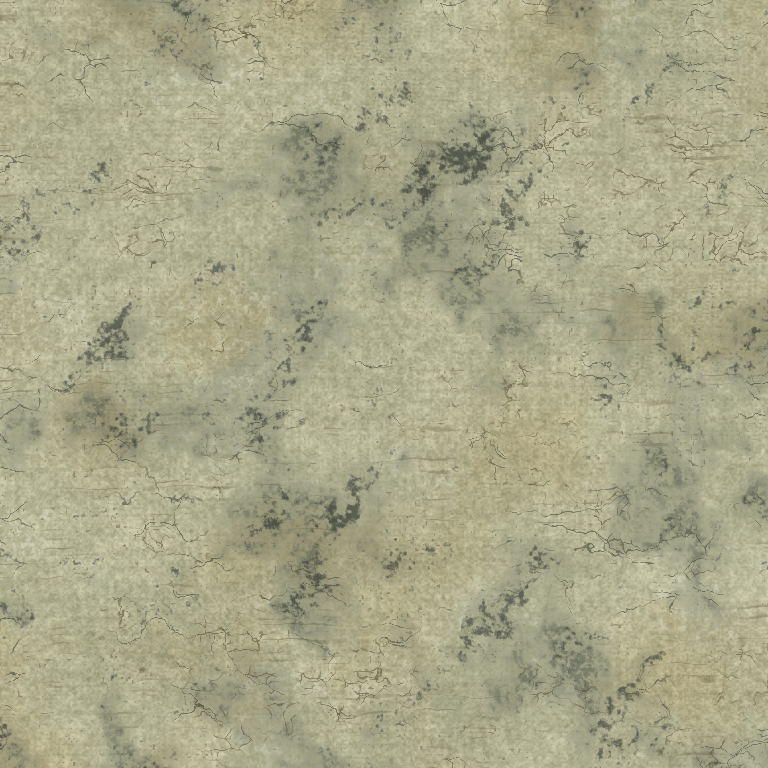
A WebGL 2 fragment shader for this texture:

```glsl
#version 300 es
precision highp float;

#define BLOTCH_SCALE 10.5
#define STAIN_STRENGTH 0.58
#define STROKE_STRENGTH 0.62
#define CRACK_WIDTH 0.0006
#define CRACK_STRENGTH 0.6
#define GRAIN_CONTRAST 0.16
#define PLASTER vec3(0.712, 0.712, 0.587)
#define STAIN_COLOR vec3(0.35, 0.375, 0.315)
#define STROKE_COLOR vec3(0.20, 0.225, 0.20)
#define RUST_COLOR vec3(0.36, 0.32, 0.22)
#define CHALK_COLOR vec3(0.81, 0.82, 0.73)

uniform vec2 u_resolution;
out vec4 fragColor;

float hash(vec2 p) {
    return fract(sin(dot(p, vec2(127.1, 311.7))) * 43758.5453);
}

float noise(vec2 p) {
    vec2 cell = floor(p), f = fract(p);
    f = f * f * (3.0 - 2.0 * f);
    float low = mix(hash(cell), hash(cell + vec2(1, 0)), f.x);
    float high = mix(hash(cell + vec2(0, 1)), hash(cell + vec2(1, 1)), f.x);
    return mix(low, high, f.y);
}

// Layered noise, centred on 0.5
float fbm(vec2 p) {
    const mat2 turn = mat2(0.8, 0.6, -0.6, 0.8);
    float sum = 0.0, amplitude = 0.516;
    for (int i = 0; i < 5; i++) {
        sum += amplitude * noise(p);
        p = turn * p * 2.03 + 17.3;
        amplitude *= 0.5;
    }
    return sum;
}

// Thin lines along the borders of scattered, stretched cells
float crackLine(vec2 p, vec2 scale, float pixel) {
    p *= scale;
    vec2 cell = floor(p), f = fract(p);
    vec2 nearest = vec2(8.0), second = vec2(8.0);
    for (int y = -1; y <= 1; y++) {
        for (int x = -1; x <= 1; x++) {
            vec2 o = vec2(x, y);
            vec2 site = o + vec2(hash(cell + o), hash(cell + o + 57.0)) - f;
            if (length(site) < length(nearest)) {
                second = nearest;
                nearest = site;
            } else if (length(site) < length(second)) {
                second = site;
            }
        }
    }
    vec2 slope = (normalize(nearest) - normalize(second)) * scale;
    float gap = (length(second) - length(nearest)) / max(length(slope), 0.5 * scale.x);
    return 1.0 - smoothstep(CRACK_WIDTH * 0.4, CRACK_WIDTH + 0.6 * pixel, gap);
}

void main() {
    float size = min(u_resolution.x, u_resolution.y);
    vec2 p = gl_FragCoord.xy / size;
    float pixel = 1.0 / size;

    // Shared fields: ragged warp, mid-size mottling and fine grain
    vec2 ragged = vec2(fbm(p * 24.0), fbm(p * 24.0 + 40.0)) - 0.5;
    vec2 q = p + 0.06 * ragged;
    float mottle = fbm(p * 42.0 + 9.0);
    float grit = fbm(p * 165.0 + 3.0);
    float grain = noise(p * 390.0);

    // Plaster ground
    float tone = 0.09 * (fbm(p * 7.0 + 21.0) - 0.5) + 0.10 * (mottle - 0.5);
    tone += GRAIN_CONTRAST * (0.6 * (grain - 0.5) + grit - 0.5);
    tone += 0.034 * (noise(p * vec2(18.0, 300.0)) - 0.5);
    tone += 0.026 * (noise(p * vec2(300.0, 24.0) + 5.0) - 0.5);
    vec3 color = PLASTER + tone;

    // Warm rust patches
    float rust = smoothstep(0.46, 0.76, fbm(q * 7.0 + 63.0));
    color *= mix(vec3(1.0), vec3(0.985, 0.945, 0.90), rust);

    // Chalky worn spots with pale flecks
    float chalk = smoothstep(0.50, 0.76, fbm(q * 10.0 + 88.0));
    float fleck = smoothstep(0.56, 0.72, grit);
    color = mix(color, CHALK_COLOR, chalk * (0.10 + 0.5 * fleck));

    // Grey stains: soft halo and gritty body
    vec2 stainPoint = q * vec2(1.15, 0.85) * BLOTCH_SCALE;
    float stainField = fbm(stainPoint + 11.0);
    float halo = smoothstep(0.43, 0.76, stainField);
    float body = smoothstep(0.50, 0.82, stainField + 0.3 * (mottle - 0.5));
    float breakup = smoothstep(0.36, 0.66, 0.25 * mottle + 0.55 * grit + 0.2 * grain);
    float stain = 0.15 * halo + STAIN_STRENGTH * body * breakup;
    color = mix(color, STAIN_COLOR, min(stain, 0.9));

    // Dark diagonal strokes, crumbled by the grit
    vec2 along = vec2(0.67, 0.74);
    vec2 slant = vec2(dot(q, along), dot(q, vec2(-along.y, along.x)));
    float strokeField = fbm(slant * vec2(9.0, 26.0) + 31.0);
    strokeField += 0.5 * (stainField - 0.5) + 0.8 * (grit - 0.5);
    float stroke = smoothstep(0.72, 0.98, strokeField);
    color = mix(color, STROKE_COLOR, STROKE_STRENGTH * stroke);

    // Short level cracks and small crazing
    float crackMask = smoothstep(0.52, 0.66, fbm(p * 12.0 + 52.0));
    crackMask *= smoothstep(0.36, 0.56, mottle);
    float levelCrack = crackLine(q, vec2(9.0, 26.0), pixel) * crackMask;
    color = mix(color, STAIN_COLOR * 0.75, CRACK_STRENGTH * levelCrack);
    float crazeMask = smoothstep(0.52, 0.68, fbm(p * 10.0 + 74.0));
    float craze = crackLine(q, vec2(34.0, 46.0), pixel) * crazeMask;
    craze *= smoothstep(0.40, 0.60, mottle);
    color = mix(color, RUST_COLOR, CRACK_STRENGTH * craze);

    // Hairline level scratches and scattered specks
    vec2 drift = p + 0.012 * ragged;
    float hairline = smoothstep(0.78, 0.95, noise(drift * vec2(14.0, 300.0) + 7.0));
    hairline *= smoothstep(0.46, 0.64, fbm(p * 12.0 + 95.0));
    float speck = smoothstep(0.78, 0.95, noise(p * 290.0 + 13.0));
    speck *= smoothstep(0.46, 0.68, mottle);
    color = mix(color, RUST_COLOR, 0.3 * hairline + 0.45 * speck);

    fragColor = vec4(clamp(color, 0.0, 1.0), 1.0);
}
```
